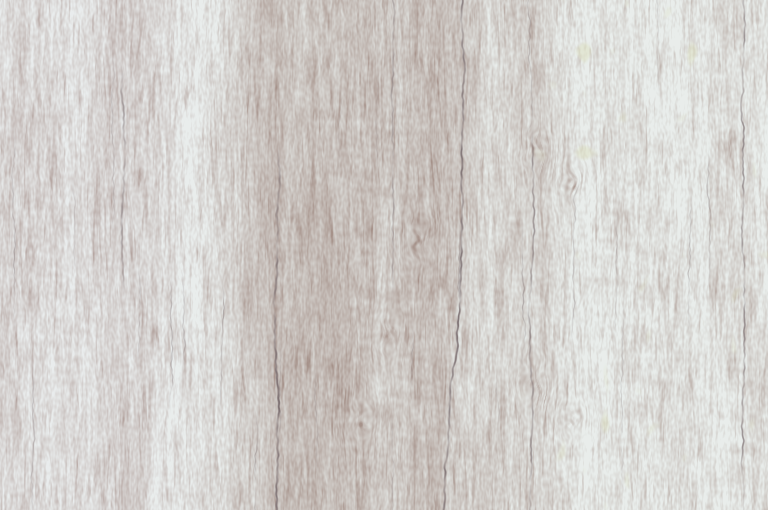
A Shadertoy shader for this texture:

```glsl
float hash(vec2 c) {
    vec3 q = fract(c.xyx * 0.1031);
    q += dot(q, q.yzx + 33.33);
    return fract((q.x + q.y) * q.z);
}

float cornerSlope(vec2 cell, vec2 offset) {
    float angle = 6.2832 * hash(cell);
    return dot(vec2(cos(angle), sin(angle)), offset);
}

// Gradient noise, roughly -0.7 to 0.7
float noise(vec2 p) {
    vec2 i = floor(p), f = p - i, e = vec2(0, 1);
    vec2 u = f * f * f * (f * (f * 6.0 - 15.0) + 10.0);
    return mix(mix(cornerSlope(i, f), cornerSlope(i + e.yx, f - e.yx), u.x),
               mix(cornerSlope(i + e.xy, f - e.xy), cornerSlope(i + e.yy, f - e.yy), u.x), u.y);
}

float bell(vec2 q) { return exp(-dot(q, q)); }

// Darkness of the wide boards: grey left, brown middle, pale right
float boardTone(float x) {
    return 0.22 + 0.17 * bell(vec2((x - 0.25) / 0.035, 0))
        - 0.14 * smoothstep(0.27, 0.36, x)
        + 0.52 * smoothstep(0.41, 0.54, x)
        - 0.26 * smoothstep(0.86, 0.98, x)
        - 0.30 * smoothstep(1.00, 1.22, x)
        + 0.17 * smoothstep(1.38, 1.50, x);
}

// Thin broken fibres along the zero lines of stretched noise
float fibres(vec2 p, vec2 scale) {
    float line = 1.0 - smoothstep(0.02, 0.15, abs(noise(p * scale)));
    return line * smoothstep(0.0, 0.3, noise(p * scale * vec2(0.7, 2.3) + 40.0));
}

// Wandering vertical split between heights low and high
float crack(vec2 p, float x, float low, float high, float width) {
    float wander = 0.010 * noise(vec2(x * 57.0, p.y * 4.0))
                 + 0.005 * noise(vec2(x * 91.0, p.y * 19.0))
                 + 0.003 * noise(vec2(x * 37.0, p.y * 70.0));
    float ends = smoothstep(low - 0.04, low + 0.04, p.y)
               * (1.0 - smoothstep(high - 0.04, high + 0.04, p.y));
    float depth = 0.7 + 0.9 * noise(vec2(x * 73.0, p.y * 11.0)) + 0.7 * noise(vec2(x * 29.0, p.y * 45.0));
    float halfWidth = max(width, 1.1 / iResolution.y);
    return ends * clamp(depth, 0.0, 1.0) * (1.0 - smoothstep(0.0, halfWidth, abs(p.x - x - wander)));
}

void mainImage(out vec4 fragColor, in vec2 fragCoord) {
    vec2 p = fragCoord / iResolution.y;
    vec2 g = p;
    float knots = 0.0;

    // Knots: two repeated pairs on the right, a diagonal row in the middle
    for (int i = 0; i < 7; i++) {
        float k = float(i), side = mod(k, 2.0);
        vec2 center = i < 4
            ? vec2(1.045 + 0.075 * side, 0.71 - 0.075 * side - 0.46 * floor(k / 2.0))
            : vec2(0.82, 0.53) - (k - 4.0) * vec2(0.055, 0.18);
        vec2 d = p - center;
        float reach = bell(d / vec2(0.035, 0.05));
        g.x -= reach * (0.35 * d.x + 0.014 * noise(p * vec2(32, 24) + k));
        float speckle = max(0.3 + 2.2 * noise(p * vec2(120, 75) + k * 9.0), 0.0);
        knots += speckle * (0.6 * bell(d / vec2(0.011, 0.018)) + 0.28 * reach);
    }
    g.x += 0.006 * noise(g * vec2(5, 2.5)) + 0.0015 * noise(g * vec2(30, 16));

    // Boards and soft streaks
    float tone = boardTone(g.x + 0.07 * noise(vec2(g.x * 3.0, g.y * 1.8)));
    tone += 0.26 * noise(g * vec2(11, 1.3) + 3.0);
    tone += 0.20 * noise(g * vec2(38, 2.2) + 17.0);

    // Fine grain, pores and surface roughness
    tone += 0.22 * noise(g * vec2(95, 6) + 31.0);
    tone += 0.36 * noise(g * vec2(165, 19) + 47.0);
    tone += 0.34 * noise(g * vec2(230, 90) + 59.0);
    tone += 0.30 * fibres(g, vec2(48, 3.5)) + 0.20 * fibres(g + 3.0, vec2(75, 8));
    float pores = smoothstep(0.28, 0.45, noise(g * vec2(130, 13) + 71.0));
    tone += 0.24 * pores - 0.05;

    // Faint ripples across the grain
    float rippleArea = smoothstep(-0.1, 0.35, noise(p * vec2(4.5, 2.2) + 83.0));
    tone += 0.20 * rippleArea * noise(p * vec2(10, 52) + vec2(0, p.x * 6.0));
    tone += 0.55 * knots;

    // Scattered hairline splits
    float splits = 0.0;
    for (int i = 0; i < 26; i++) {
        float k = float(i);
        float x = 1.5 * (k + hash(vec2(k, 4))) / 26.0;
        float middle = hash(vec2(k, 11)), reach = 0.04 + 0.15 * hash(vec2(k, 23));
        splits += (0.15 + 0.25 * hash(vec2(k, 37)))
                * crack(g, x, middle - reach, middle + reach, 0.0025);
    }

    // Long cracks, one bending left near the bottom
    vec2 bent = p + vec2(0.04 * (1.0 - smoothstep(0.0, 0.45, p.y)), 0);
    float cracks = 0.85 * crack(bent, 0.905, -0.1, 1.1, 0.0036);
    cracks += 0.85 * crack(p, 0.543, -0.1, 0.68, 0.0038);
    cracks += 0.60 * crack(p, 1.043, 0.0, 0.72, 0.0032);
    cracks += 0.65 * crack(p, 1.457, 0.1, 1.1, 0.0032);
    cracks += 0.45 * crack(p, 0.770, 0.45, 1.1, 0.0030);
    cracks += 0.55 * crack(p, 0.240, 0.45, 0.85, 0.0036);

    // Pale wood to warm brown, a few small yellow-green stains at right
    vec3 color = mix(vec3(0.89, 0.90, 0.89), vec3(0.705, 0.648, 0.622), clamp(tone, -0.12, 1.3));
    color += vec3(0.002, -0.003, 0.006) * (1.0 - smoothstep(0.2, 0.6, p.x));
    float stain = smoothstep(0.4, 0.6, noise(p * vec2(24, 15) + 5.0)) * smoothstep(1.0, 1.15, p.x);
    color = mix(color, vec3(0.85, 0.86, 0.70), 0.4 * stain);
    color = mix(color, vec3(0.47, 0.42, 0.43), clamp(splits + cracks, 0.0, 0.9));
    fragColor = vec4(color, 1.0);
}
```
